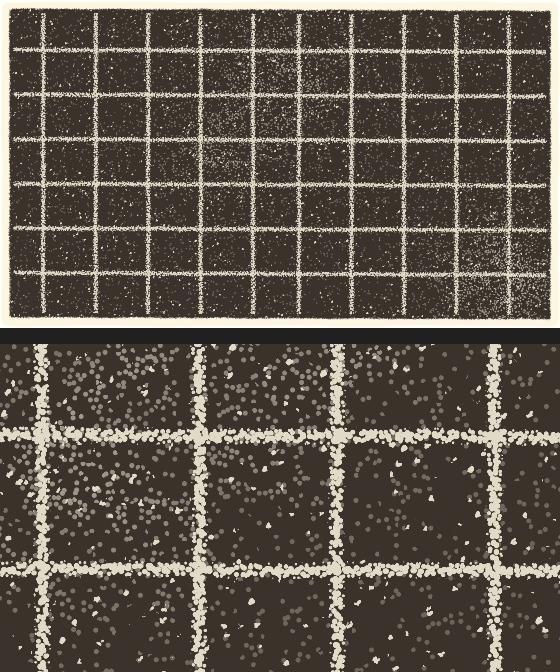
Top: the whole. Bottom: its middle third, enlarged.
This pattern is drawn by a WebGL 1 fragment shader. Its source:

```glsl
precision highp float;
uniform vec2 u_resolution;

// Lengths are fractions of the canvas height, measured from its centre.
#define LINE_COUNT vec2(10.0, 6.0)
#define SPACING vec2(0.160, 0.136)
#define FIRST_LINE vec2(-0.722, -0.335)
#define LINE_HALF_WIDTH 0.0092
#define PANEL_HALF vec2(0.8245, 0.470)
#define SHEET_HALF vec2(0.848, 0.4935)
#define GRAIN_SCALE 190.0
#define SPECK_SCALE 58.0
#define WHITE vec3(1.0, 1.0, 0.98)
#define CREAM vec3(0.99, 0.96, 0.88)
#define SLATE vec3(0.23, 0.20, 0.17)
#define CHALK vec3(0.88, 0.86, 0.78)

vec2 hash2(vec2 cell) {
  vec2 s = vec2(dot(cell, vec2(127.1, 311.7)), dot(cell, vec2(269.5, 183.3)));
  return fract(sin(s) * 43758.5453);
}

// Cellular noise: x = distance to the nearest point, y = its random id.
vec2 cellular(vec2 p) {
  vec2 base = floor(p);
  vec2 nearest = vec2(8.0, 0.0);
  for (int j = -1; j <= 1; j++) {
    for (int i = -1; i <= 1; i++) {
      vec2 cell = base + vec2(float(i), float(j));
      float dist = length(cell + hash2(cell) - p);
      if (dist < nearest.x) nearest = vec2(dist, hash2(cell + 57.0).x);
    }
  }
  return nearest;
}

float roundedBox(vec2 p, vec2 halfSize, float radius) {
  vec2 q = abs(p) - halfSize + radius;
  return length(max(q, 0.0)) + min(max(q.x, q.y), 0.0) - radius;
}

float spot(vec2 p, vec2 centre, float radius) {
  vec2 q = (p - centre) / radius;
  return exp(-dot(q, q));
}

// Layered sines, roughly -1 to 1.
float waves(vec2 p) {
  return 0.5 * sin(p.x * 17.0 + 2.0 * sin(p.y * 13.0))
       + 0.3 * sin(p.y * 37.0 + 2.0 * sin(p.x * 29.0))
       + 0.2 * sin(p.x * 83.0 + p.y * 71.0);
}

// Where the surface is most rubbed.
float wearAt(vec2 p) {
  float wear = 0.7 * spot(p, vec2(0.01, 0.24), 0.20)
             + 0.6 * spot(p, vec2(-0.21, 0.02), 0.15)
             + 1.0 * spot(p, vec2(0.68, -0.35), 0.20);
  return clamp(wear * (0.8 + 0.5 * waves(p * 1.7)) + 0.08, 0.0, 1.0);
}

// Distance to the nearest vertical (x) and horizontal (y) rule.
vec2 ruleDistance(vec2 p) {
  p.x += 0.02 * step(-0.02, p.x); // one narrower column
  p += 0.0012 * vec2(waves(p.yx), waves(p + 3.0));
  vec2 index = floor((p - FIRST_LINE) / SPACING + 0.5);
  index = clamp(index, vec2(0.0), LINE_COUNT - 1.0);
  return abs(p - FIRST_LINE - index * SPACING);
}

void main() {
  float pixel = 1.0 / u_resolution.y;
  vec2 p = (gl_FragCoord.xy - 0.5 * u_resolution) * pixel;
  vec2 tilted = p + vec2(0.0, 0.004 * p.x);
  float grain = cellular(p * GRAIN_SCALE).x;
  float soft = 0.45 * GRAIN_SCALE * pixel;
  float wear = wearAt(p);

  // Paper sheet and rough-edged slate panel
  float sheet = roundedBox(p, SHEET_HALF, 0.02) + 0.0022 * waves(p * 0.7);
  float panel = roundedBox(tilted, PANEL_HALF, 0.006);
  float roughPanel = panel + 0.005 * (grain - 0.45) + 0.0015 * waves(p * 1.6);

  // Grainy chalk rules, stopping short of the panel edge
  vec2 across = ruleDistance(tilted) / LINE_HALF_WIDTH;
  vec2 profile = 0.64 * (1.0 - across * across);
  float cover = max(profile.x, profile.y) + 0.25 * max(min(profile.x, profile.y), 0.0);
  cover -= smoothstep(-0.014, -0.009, panel);
  float chalk = smoothstep(-soft, soft, cover - grain);

  // Scattered chips with ragged outlines
  vec2 chip = cellular(p * SPECK_SCALE + 0.25 * grain);
  float present = step(chip.y, 0.28 + 0.35 * wear);
  float radius = 0.04 + 0.15 * fract(chip.y * 37.0);
  float chipSoft = 0.5 * SPECK_SCALE * pixel;
  float chips = present * smoothstep(chipSoft, -chipSoft, chip.x + 0.12 * (grain - 0.45) - radius);

  // Faint dust, gathering in the rubbed patches
  vec2 dustCell = cellular(p * 150.0 + 19.0);
  float dustSoft = 0.5 * 150.0 * pixel;
  float dust = smoothstep(dustSoft, -dustSoft, dustCell.x - 0.38);
  dust *= step(dustCell.y, 0.10 + 0.55 * wear) * (0.25 + 0.45 * wear);

  float light = max(chalk, max(chips, dust));
  vec3 color = mix(CREAM, WHITE, smoothstep(-pixel, pixel, sheet));
  vec3 surface = mix(SLATE, CHALK, light);
  color = mix(color, surface, smoothstep(pixel, -pixel, roughPanel));
  gl_FragColor = vec4(color, 1.0);
}
```
